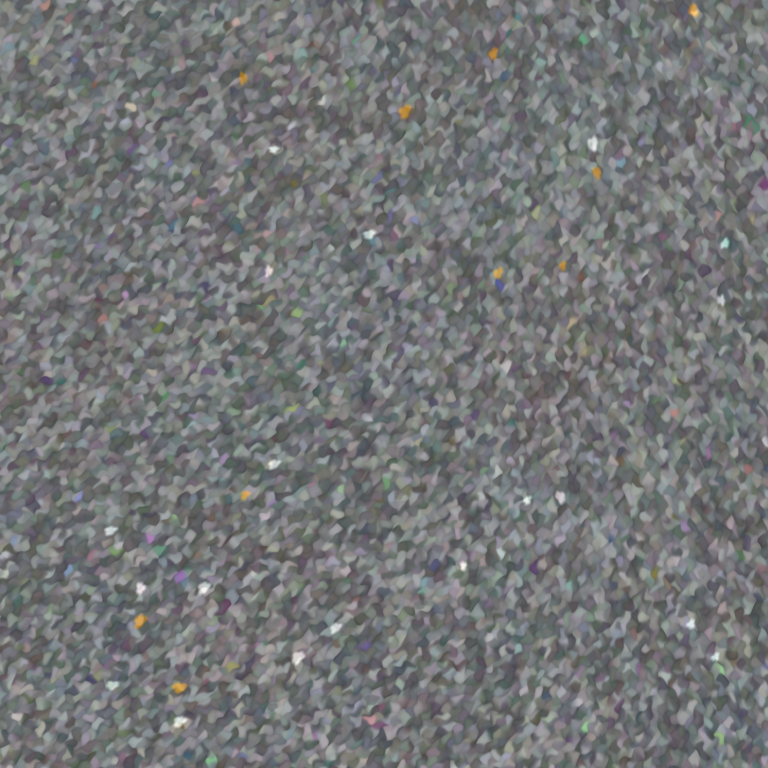
This texture is drawn by a Shadertoy shader. Its source:

```glsl
// Fine grey asphalt grit: slanted soft grains, faint tints, rare bright and amber chips.

const float GRAIN_COUNT = 106.0;    // grains across the canvas
const float GRAIN_STRETCH = 1.28;   // mean length gain along the grain, width loss across it
const float STRETCH_SPREAD = 0.4;
const float SLANT_SPREAD = 1.3;     // radians, from grain to grain
const float SIZE_SPREAD = 0.5;
const float GRAIN_CRISPNESS = 5.5;
const float EDGE_WOBBLE = 0.17;
const float TONE_DARK = 0.352;
const float TONE_RANGE = 0.30;
const float TONE_SKEW = 1.35;       // above 1 favours dark grains
const float TINT_AMOUNT = 0.062;
const float GAP_DEPTH = 0.06;
const float SLANT_LEFT = 0.70;      // grain direction in radians
const float SLANT_RIGHT = 1.78;
const float PEBBLE_COUNT = 30.0;
const float PEBBLE_SHARE = 0.13;
const float FLECK_COUNT = 24.0;
const float FLECK_SHARE = 0.045;
const float AMBER_SHARE = 0.22;
const vec3 COOL_CAST = vec3(-0.006, 0.002, 0.006);
const vec3 AMBER = vec3(0.80, 0.60, 0.27);
const vec3 PALE = vec3(0.87, 0.88, 0.88);

vec3 hash3(vec2 p) {
    vec3 q = fract(vec3(p.xyx) * vec3(0.1031, 0.1030, 0.0973));
    q += dot(q, q.yxz + 33.33);
    return fract((q.xxy + q.yzz) * q.zyx);
}

// Slow drift in -1..1 from layered sines
float drift(vec2 p) {
    return (sin(p.x * 5.1 + 2.0 * sin(p.y * 3.7))
          + sin(p.y * 7.3 + 1.7 * sin(p.x * 6.1 + 1.0))
          + sin((p.x + p.y) * 13.0 + 2.0 * sin(p.y * 9.0))) / 3.0;
}

// Rotates an offset into the grain frame and stretches it
vec2 grainFrame(vec2 d, float slant, float stretch) {
    float c = cos(slant), s = sin(slant);
    return vec2(c * d.x + s * d.y, c * d.y - s * d.x) * vec2(1.0 / stretch, stretch);
}

vec3 grainColor(vec2 cell) {
    vec3 h = hash3(cell + 211.0);
    vec3 tint = hash3(cell + 577.0) - 0.5;
    tint -= dot(tint, vec3(0.3333));
    float tone = TONE_DARK + TONE_RANGE * pow(h.x, TONE_SKEW);
    tone += 0.16 * smoothstep(0.965, 1.0, h.y);
    // A few grains are clearly coloured
    return vec3(tone) + tint * TINT_AMOUNT * (0.6 + 0.8 * h.z + 3.0 * smoothstep(0.95, 1.0, h.z));
}

// Soft cellular noise: each grain has its own size, slant and stretch
vec3 grains(vec2 uv, float slant) {
    vec2 p = uv * GRAIN_COUNT;
    p += EDGE_WOBBLE * sin(p.yx * vec2(2.7, 3.1) + 2.0 * sin(p * vec2(1.3, 0.9)));
    vec2 home = floor(p);
    vec3 sum = vec3(0.0);
    float total = 0.0, nearest = 9.0;
    for (int j = -2; j <= 2; j++) {
        for (int i = -2; i <= 2; i++) {
            vec2 cell = home + vec2(i, j);
            vec3 place = hash3(cell);
            vec3 form = hash3(cell + 89.0);
            float angle = slant + SLANT_SPREAD * (form.x - 0.5);
            float stretch = GRAIN_STRETCH + STRETCH_SPREAD * (form.y - 0.5);
            vec2 d = grainFrame(p - cell - place.xy, angle, stretch);
            float dist2 = dot(d, d) + SIZE_SPREAD * form.z * form.z;
            float weight = exp(-GRAIN_CRISPNESS * dist2);
            sum += weight * grainColor(cell);
            total += weight;
            nearest = min(nearest, dist2);
        }
    }
    return sum / total - GAP_DEPTH * smoothstep(0.3, 1.0, sqrt(nearest));
}

// Sparse angular chips; returns coverage in x and two seeds in yz
vec3 chips(vec2 uv, float slant, float count, float share, float radius, float blur) {
    vec2 p = uv * count;
    vec2 cell = floor(p);
    vec3 h = hash3(cell + count * 7.0);
    vec3 seed = hash3(cell + count * 13.0);
    vec2 d = p - cell - 0.5 - 0.4 * (h.xy - 0.5);
    d = grainFrame(d, slant + 1.6 * (seed.x - 0.5), 1.2);
    float around = atan(d.y, d.x);
    float size = radius * (0.55 + 0.5 * seed.z);
    size *= 1.0 + 0.13 * sin(3.0 * around + 6.3 * seed.x) + 0.08 * sin(5.0 * around + 6.3 * seed.y);
    float inside = 1.0 - smoothstep(size - blur, size + blur, length(d));
    return vec3(inside * step(h.z, share), seed.xy);
}

void mainImage(out vec4 fragColor, in vec2 fragCoord) {
    vec2 uv = fragCoord / iResolution.y;

    // Direction swings from diagonal on the left to upright on the right
    float turn = smoothstep(0.25, 1.05, uv.x + 0.25 * (uv.y - 0.5));
    float slant = mix(SLANT_LEFT, SLANT_RIGHT, turn) + 0.15 * drift(uv);

    // Ground grains, with slightly softer contrast toward the top
    vec3 ground = grains(uv, slant);
    vec3 color = mix(vec3(0.46), ground, 1.06 - 0.14 * uv.y) + COOL_CAST;

    // Broad teal, violet and warm patches
    color += 0.007 * drift(uv * 1.7 + 3.0) * vec3(-1.0, 0.7, 0.3);
    color += 0.006 * drift(uv.yx * 2.3 + 8.0) * vec3(0.8, 0.2, -1.0);
    color += 0.007 * drift(uv * 3.1 + 5.0);

    // Larger muted pebbles
    vec3 pebble = chips(uv, slant, PEBBLE_COUNT, PEBBLE_SHARE, 0.27, 0.06);
    vec3 pebbleColor = vec3(0.39 + 0.18 * pebble.y) + 0.05 * (pebble.z - 0.5) * vec3(1.0, 0.1, -1.0);
    color = mix(color, pebbleColor, 0.6 * pebble.x);

    // Rare pale and amber flecks, shaded by the grain beneath
    vec3 fleck = chips(uv, slant, FLECK_COUNT, FLECK_SHARE, 0.19, 0.07);
    vec3 paleTint = 0.09 * (fleck.y - 0.5) * vec3(1.0, -0.6, -0.2);
    vec3 fleckColor = mix(PALE + paleTint, AMBER, step(1.0 - AMBER_SHARE, fleck.z));
    fleckColor += 0.8 * (ground - 0.46);
    color = mix(color, fleckColor, 0.9 * fleck.x);

    fragColor = vec4(clamp(color, 0.0, 1.0), 1.0);
}
```
